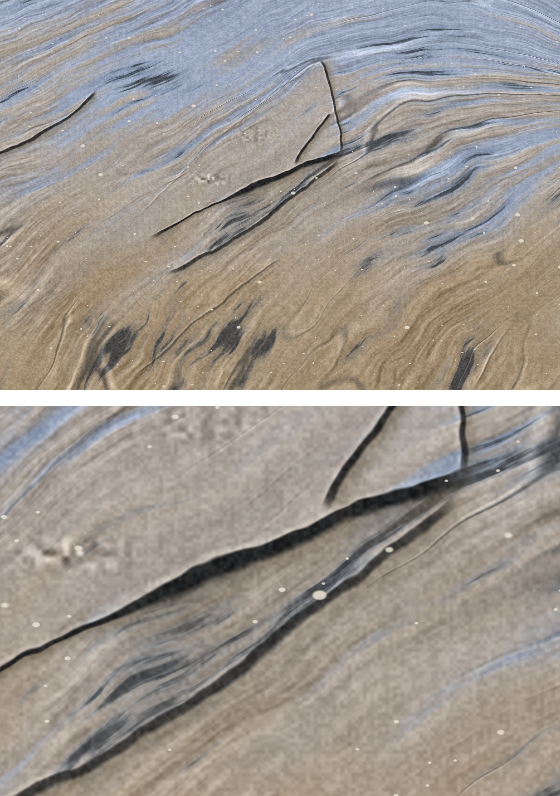
Top: the whole. Bottom: its middle third, enlarged.
Reproduce this texture procedurally as a Shadertoy shader.

```glsl
// Wet beach sand with dark mineral streaks, small eroded ledges and scattered shell bits.
#define SAND   vec3(0.65, 0.57, 0.465)
#define GREIGE vec3(0.675, 0.64, 0.605)
#define SKY    vec3(0.62, 0.665, 0.75)
#define SLATE  vec3(0.41, 0.49, 0.59)
#define DRAB   vec3(0.46, 0.44, 0.41)
#define DARK   vec3(0.22, 0.225, 0.23)
#define SHELL  vec3(0.90, 0.87, 0.81)
#define STREAK_FREQ 10.0
#define STREAK_START 0.615
#define RELIEF 0.65
#define GRAIN  0.10
#define SHELL_CELLS 17.0

float hash(vec2 p) {
    return fract(sin(dot(p, vec2(127.1, 311.7))) * 43758.5453);
}

float noise(vec2 p) {
    vec2 i = floor(p), f = fract(p);
    f = f * f * (3.0 - 2.0 * f);
    return mix(mix(hash(i), hash(i + vec2(1, 0)), f.x),
               mix(hash(i + vec2(0, 1)), hash(i + vec2(1, 1)), f.x), f.y);
}

float fbm(vec2 p) {
    float sum = 0.0, amp = 0.533;
    for (int i = 0; i < 4; i++) {
        sum += amp * noise(p);
        p = p * 2.03 + 17.3;
        amp *= 0.5;
    }
    return sum;
}

float blob(vec2 p, vec2 centre, vec2 size) {
    vec2 d = (p - centre) / size;
    return exp(-dot(d, d));
}

// Signed distance to the line a-b, positive on its left.
float side(vec2 p, vec2 a, vec2 b) {
    vec2 d = normalize(b - a), q = p - a;
    return d.x * q.y - d.y * q.x;
}

// Flow coordinates: x is constant along a streak, y runs along it.
vec2 flow(vec2 p) {
    float bend = max(p.x - 0.95, 0.0);
    float y = p.y + 1.1 * bend * bend * smoothstep(0.5, 1.0, p.y);
    float across = p.x - 0.72 * y - 0.9 * y * y;
    across += 0.30 * (fbm(p * 2.3) - 0.5) + 0.03 * (noise(p * 9.0) - 0.5);
    return vec2(across, p.x + p.y);
}

// Bent ledge: lit lip above, sharp shadow below fading over its width.
void ledge(inout vec3 col, vec2 p, vec2 a, vec2 b, float bend, float width, float depth) {
    vec2 d = b - a;
    float t = dot(p - a, d) / dot(d, d);
    float s = side(p, a, b) - bend * 4.0 * t * (1.0 - t);
    s += 0.014 * (noise(p * 14.0) - 0.5) + 0.003 * (noise(p * 70.0) - 0.5);
    float ends = smoothstep(0.0, 0.1, t) * smoothstep(1.0, 0.93, t);
    float w = width * (0.3 + 1.2 * noise(p * 9.0 + 4.0));
    float shadow = smoothstep(0.002, -0.001, s) * smoothstep(-w, -0.5 * w, s);
    float skirt = smoothstep(0.0, -0.003, s) * smoothstep(-3.5 * w, 0.0, s);
    float lip = smoothstep(0.0, 0.002, s) * smoothstep(0.007, 0.002, s);
    col = mix(col, DRAB * vec3(0.95, 0.88, 0.75), 0.7 * skirt * ends * depth);
    col = mix(col, DARK * 0.6, shadow * ends * depth);
    col += 0.09 * lip * ends;
}

void mainImage(out vec4 fragColor, in vec2 fragCoord) {
    vec2 p = fragCoord / iResolution.y;
    vec2 q = flow(p);
    vec2 stretch = vec2(STREAK_FREQ, 2.5), fineStretch = stretch * vec2(3.0, 1.9);
    float broad = fbm(q * stretch);
    float fine = fbm(q * fineStretch + 31.0);
    float hair = fbm(q * vec2(85.0, 11.0));
    float tint = fbm(q * stretch * vec2(0.7, 0.7) + 57.0);
    float patches = fbm(p * 3.5 + 9.0);

    // Smooth raised slab, mostly free of streaks
    float slab = smoothstep(-0.01, 0.03, side(p, vec2(0.385, 0.4), vec2(0.874, 0.615)))
               * smoothstep(0.01, -0.03, side(p, vec2(0.36, 0.46), vec2(0.82, 0.84)))
               * smoothstep(0.88, 0.83, p.x);
    float channel = exp(-pow((p.x - 0.75 * p.y - 0.9 * p.y * p.y - 0.17) / 0.11, 2.0));
    float rough = smoothstep(0.42, 0.66, patches + 0.15 * channel + 0.1 * p.y);
    rough = mix(0.25, 1.0, rough) * (1.0 - 0.75 * slab);

    // Dry tan below, paler in the middle, sky reflection towards the top
    vec3 col = mix(SAND, GREIGE, smoothstep(0.12, 0.55, p.y + 0.6 * (tint - 0.5)));
    float wet = p.y + 0.10 * (p.x - 0.7) + 0.7 * (fine - 0.5) + 0.8 * (tint - 0.5);
    col = mix(col, SKY, smoothstep(0.55, 0.88, wet) * (1.0 - 0.8 * slab));

    // Thin ridges lit from the upper left, over mostly smooth sand
    float slope = fine - fbm((q + vec2(0.006, 0.0)) * fineStretch + 31.0);
    col += rough * (RELIEF * slope + 0.20 * (hair - 0.5));
    col += 0.12 * (broad - 0.5);

    // Dark mineral streaks, feathered, gathered in the channel and in a few patches
    float gather = 0.05 * channel
                 + 0.12 * blob(p, vec2(1.12, 0.49), vec2(0.24, 0.08))
                 + 0.14 * blob(p, vec2(0.62, 0.12), vec2(0.16, 0.05))
                 + 0.12 * blob(p, vec2(0.40, 0.13), vec2(0.09, 0.08))
                 + 0.10 * blob(p, vec2(0.24, 0.33), vec2(0.05, 0.12))
                 + 0.13 * blob(p, vec2(0.38, 0.80), vec2(0.13, 0.05))
                 + 0.11 * blob(p, vec2(1.05, 0.91), vec2(0.13, 0.05))
                 + 0.08 * blob(p, vec2(0.92, 0.72), vec2(0.07, 0.15));
    float ore = 0.45 * broad + 0.5 * fine + 0.3 * hair + 0.35 * (patches - 0.5) - 0.06;
    ore = smoothstep(STREAK_START, STREAK_START + 0.25, ore + gather - 0.12 * slab);
    vec3 stain = mix(DRAB, SLATE, smoothstep(0.15, 0.75, p.y + 0.8 * (tint - 0.5)));
    col = mix(col, stain, 0.9 * ore);
    col = mix(col, DARK, 0.75 * smoothstep(0.5, 1.0, ore));

    // Sparse long creases: a dark line with a pale water line beside it
    float crease = noise(q * vec2(15.0, 1.6) + 80.0) - 0.5;
    float broken = rough * smoothstep(0.45, 0.6, noise(q * vec2(9.0, 3.5) + 5.0));
    col = mix(col, DARK, 0.55 * broken * smoothstep(0.035, 0.0, abs(crease)));
    col += 0.14 * broken * smoothstep(0.035, 0.0, abs(crease - 0.055));

    // Eroded ledges and the pale rim of the slab
    ledge(col, p, vec2(0.375, 0.39), vec2(0.885, 0.62), 0.015, 0.014, 1.0);
    ledge(col, p, vec2(0.42, 0.29), vec2(0.87, 0.60), -0.015, 0.009, 0.75);
    ledge(col, p, vec2(0.75, 0.58), vec2(0.85, 0.71), 0.005, 0.009, 0.9);
    ledge(col, p, vec2(0.87, 0.60), vec2(0.82, 0.85), -0.015, 0.008, 0.85);
    ledge(col, p, vec2(-0.05, 0.59), vec2(0.25, 0.77), -0.02, 0.008, 0.85);
    ledge(col, p, vec2(0.34, 0.03), vec2(0.72, 0.34), 0.01, 0.005, 0.4);
    ledge(col, p, vec2(0.35, 0.44), vec2(0.83, 0.85), 0.02, 0.003, 0.2);

    // Crumbs of sand on the slab, then overall grain
    float crumbs = blob(p, vec2(0.54, 0.54), vec2(0.045, 0.014))
                 + 0.4 * blob(p, vec2(0.66, 0.65), vec2(0.07, 0.025));
    col += 0.6 * crumbs * (noise(p * 170.0) - 0.5);
    col += GRAIN * (noise(p * 310.0) - 0.5) + 0.05 * (noise(p * 120.0) - 0.5);

    // Shell bits, two sizes
    for (int i = 0; i < 2; i++) {
        vec2 g = p * SHELL_CELLS * (1.0 + float(i)), id = floor(g) + 40.0 * float(i);
        vec2 d = fract(g) - 0.2 - 0.6 * vec2(hash(id), hash(id + 7.7));
        float size = mix(0.03, 0.085, pow(hash(id + 3.1), 3.0));
        float bit = smoothstep(size + 0.03, size - 0.01, length(d * vec2(0.8, 1.2)));
        col = mix(col, SHELL, 0.9 * bit * step(0.86, hash(id + 5.3)));
    }
    fragColor = vec4(clamp(col, 0.0, 1.0), 1.0);
}
```
